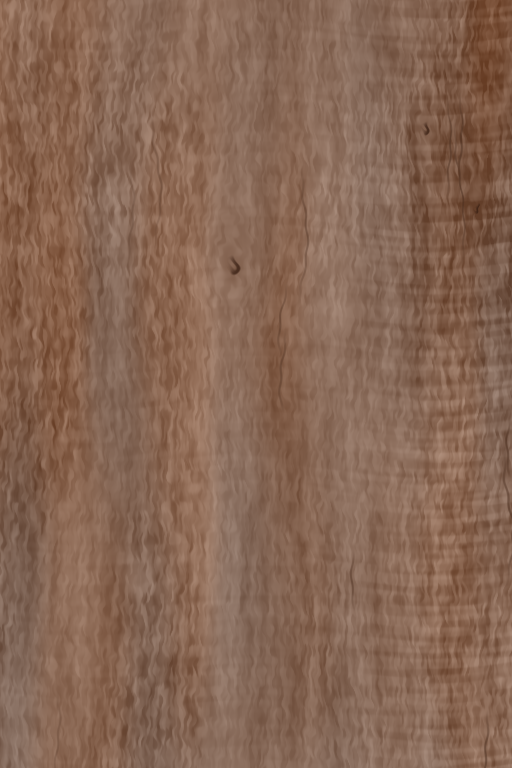
A Shadertoy shader for this texture:

```glsl
// Weathered brown wood board: vertical grain, pale flakes, saw marks, knots and cracks.

vec3 hash3(vec2 p) {
    vec3 q = fract(p.xyx * vec3(0.1031, 0.1030, 0.0973));
    q += dot(q, q.yxz + 33.33);
    return fract((q.xxy + q.yzz) * q.zyx);
}

// Cellular noise: random cell values blended by distance; higher sharpness gives crisper cells.
float cells(vec2 p, float sharpness) {
    vec2 base = floor(p), f = p - base;
    float total = 0.0, weights = 0.0;
    for (int y = -1; y <= 1; y++)
    for (int x = -1; x <= 1; x++) {
        vec2 cell = vec2(x, y);
        vec3 h = hash3(base + cell + 100.0);
        vec2 d = cell + 0.15 + 0.7 * h.xy - f;
        float w = exp(-sharpness * dot(d, d));
        total += w * h.z;
        weights += w;
    }
    return total / weights;
}

// Long, thin, wandering splits scattered over the board.
float cracks(vec2 p) {
    float dark = 0.0;
    for (int i = 0; i < 13; i++) {
        vec3 h = hash3(vec2(float(i) * 7.0 + 3.0, 41.0));
        float halfLength = 0.025 + 0.075 * h.z;
        vec2 d = p - h.xy * vec2(0.67, 0.85);
        d.x += 0.004 * sin(d.y * 38.0 + 6.0 * h.z) + 0.0012 * sin(d.y * 170.0) + 0.06 * (h.z - 0.5) * d.y;
        float taper = max(0.0, 1.0 - pow(d.y / halfLength, 2.0));
        float line = 1.0 - smoothstep(0.0003, 0.0024, abs(d.x));
        dark = max(dark, line * taper * (0.35 + 0.65 * h.x));
    }
    return dark;
}

void mainImage(out vec4 fragColor, in vec2 fragCoord) {
    vec2 p = fragCoord / iResolution.y;

    // Knots: centre and radius; the grain bulges around each one.
    vec3 knots[3] = vec3[3](vec3(0.302, 0.656, 0.010), vec3(0.553, 0.835, 0.007), vec3(0.620, 0.729, 0.005));
    vec2 grain = p;
    float core = 0.0, halo = 0.0;
    for (int i = 0; i < 3; i++) {
        vec2 d = (p - knots[i].xy) / knots[i].z;
        float around = exp(-dot(d * vec2(0.28, 0.13), d * vec2(0.28, 0.13)));
        grain.x -= 0.5 * knots[i].z * d.x * around;
        halo += around * (0.6 + 0.4 * sin(length(d * vec2(1.0, 0.45)) * 3.0));
        d += 0.3 * sin(d.yx * 2.3 + float(i));
        float ring = 1.0 - smoothstep(0.1, 0.5, abs(length(d * vec2(1.2, 0.8)) - 0.7));
        core += ring * smoothstep(-0.6, 0.7, d.x - 0.4 * d.y);
    }

    // Layered sines make the fibres wander.
    grain.x += 0.005 * sin(p.y * 8.0 + p.x * 11.0) + 0.002 * sin(p.y * 23.0 - p.x * 31.0);
    vec2 fibre = grain;
    fibre.x += 0.0012 * sin(p.y * 140.0 + 5.0 * sin(p.x * 45.0)) + 0.0007 * sin(p.y * 310.0 + p.x * 190.0);

    // Broad bands, streaks and fine flakes.
    float band = cells(grain * vec2(13.0, 1.9), 3.0) - 0.5;
    float blotch = cells(grain * vec2(16.0, 6.0) + 20.0, 3.0) - 0.5;
    float streak = cells(grain * vec2(62.0, 6.0) + 40.0, 4.0) - 0.5;
    float thread = cells(fibre * vec2(165.0, 26.0), 5.0) - 0.5;
    float flake = cells(fibre * vec2(300.0, 75.0) + 60.0, 6.0) - 0.5;
    float worn = smoothstep(-0.25, 0.25, cells(grain * vec2(11.0, 3.5) + 80.0, 3.0) - 0.5);

    float tone = 0.5 + 0.40 * band + 0.28 * blotch + 0.28 * streak;
    tone += mix(0.25, 0.42, worn) * thread + mix(0.26, 0.5, worn) * flake;

    // Horizontal saw marks, strongest toward the right edge.
    float saw = cells(vec2(p.x * 13.0, p.y * 150.0 + 1.5 * sin(p.x * 14.0)), 4.0) - 0.5;
    tone += saw * mix(0.10, 0.42, smoothstep(0.42, 0.6, p.x));

    // Slightly darker toward the upper corners and the right edge.
    tone += 0.04 - 0.10 * smoothstep(0.4, 0.67, p.x) - 0.05 * smoothstep(0.6, 1.0, p.y);
    tone -= 0.20 * halo;

    vec3 color = mix(vec3(0.41, 0.27, 0.19), vec3(0.65, 0.53, 0.46), clamp(tone, -0.1, 1.1));

    // Orange and grey-pink stains follow the grain; the lower end is cooler.
    float warmth = cells(grain * vec2(18.0, 2.6) + 120.0, 3.0) - 0.5 + 0.35 * (p.y - 0.5);
    color += warmth * vec3(0.035, -0.022, -0.06);

    color = mix(color, vec3(0.29, 0.18, 0.12), 0.55 * cracks(grain));
    color = mix(color, vec3(0.23, 0.13, 0.08), 0.8 * clamp(core, 0.0, 1.0));
    fragColor = vec4(color, 1.0);
}
```
